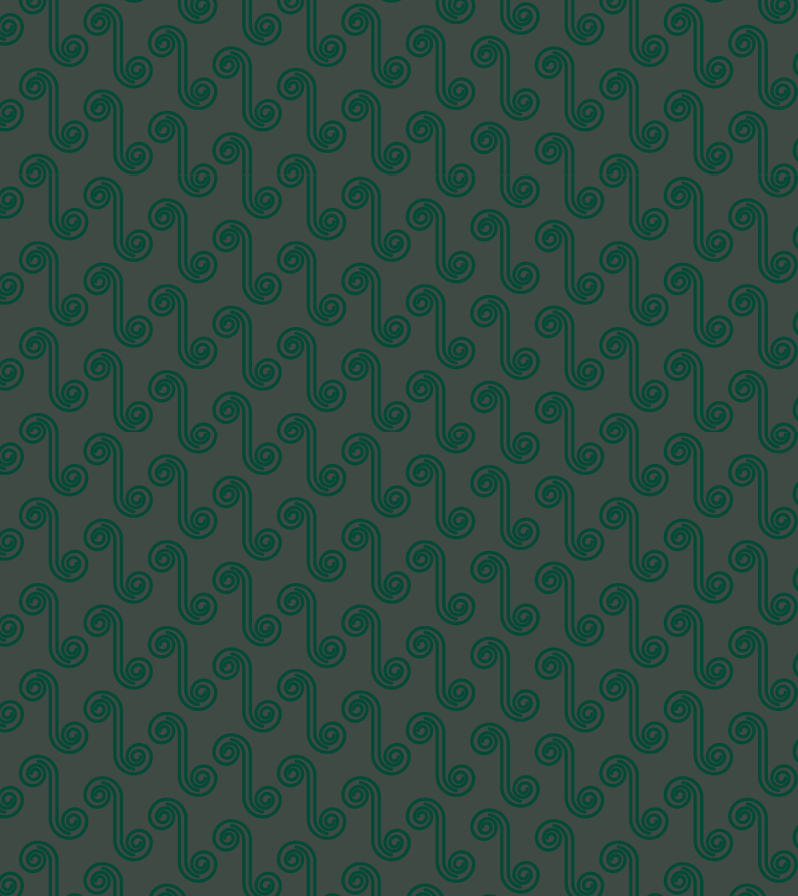
Give the GLSL for this pattern, as a WebGL 1 fragment shader.

```glsl
precision highp float;
// Staggered columns of double-stemmed S-scrolls in deep green on grey-green.
uniform vec2 u_resolution;

const float PI = 3.14159265;
const float CANVAS_HEIGHT = 1152.0;          // design units down the canvas
const vec2 CELL = vec2(82.9, 110.4);         // column and row spacing
const vec2 FIRST_CENTER = vec2(69.0, 141.9); // measured from the upper left
const vec2 SEAMS = vec2(225.0, 555.0);       // band of slipped rows
const float SLIP = 2.1;
const float HALF_STROKE = 2.15;
const float STEM_X = 4.2;
const float STEM_Y = 28.0;
const vec3 GROUND = vec3(0.25, 0.29, 0.27);
const vec3 GREEN = vec3(0.01, 0.29, 0.21);

// Distance to a circular arc centred on the angle mid
float arc(vec2 p, vec2 center, float radius, float mid, float halfSpan) {
  vec2 q = p - center;
  float s = sin(mid);
  float c = cos(mid);
  q = vec2(c * q.x + s * q.y, abs(c * q.y - s * q.x));
  float angle = min(atan(q.y, q.x + 1e-5), halfSpan);
  return length(q - radius * vec2(cos(angle), sin(angle)));
}

// Distance to a vertical stem centred on y = 0
float stem(vec2 p, float x, float halfHeight) {
  return length(vec2(p.x - x, max(abs(p.y) - halfHeight, 0.0)));
}

// Inward coil of shrinking half circles, starting at its left edge
float coil(vec2 p, vec2 start, float radius) {
  float d = 1e5;
  float side = 1.0;
  for (int i = 0; i < 4; i++) {
    vec2 center = start + vec2(side * radius, 0.0);
    d = min(d, arc(p, center, radius, -side * PI * 0.5, PI * 0.5));
    start.x += 2.0 * side * radius;
    side = -side;
    radius *= 0.71;
  }
  return d;
}

// One stem with the crown, coil and inner hook at its upper end
float halfScroll(vec2 p) {
  float d = stem(p, STEM_X, STEM_Y);
  d = min(d, arc(p, vec2(-20.4, STEM_Y), 24.6, PI * 0.25, PI * 0.25));
  d = min(d, arc(p, vec2(-20.4, 30.5), 22.1, PI * 0.75, PI * 0.25));
  d = min(d, coil(p, vec2(-42.5, 30.5), 15.5));
  return min(d, arc(p, vec2(-23.0, STEM_Y), 18.8, 0.7, 0.7));
}

// The scroll is unchanged by a half turn
float scroll(vec2 p) {
  return min(halfScroll(p), halfScroll(-p));
}

// Each column drops a quarter row, with two half drops at columns 7 and 8
float columnDrop(float column) {
  float steps = column - 0.5 * step(6.5, column) - 0.5 * step(7.5, column);
  return steps * CELL.y * 0.25;
}

// Nearest scroll, including overlap from adjacent columns
float scrollField(vec2 p) {
  vec2 q = p - FIRST_CENTER;
  float nearest = floor(q.x / CELL.x + 0.5);
  float d = 1e5;
  for (int i = -1; i <= 1; i++) {
    float column = nearest + float(i);
    float y = q.y - columnDrop(column);
    y = mod(y + 0.5 * CELL.y, CELL.y) - 0.5 * CELL.y;
    d = min(d, scroll(vec2(q.x - column * CELL.x, -y)));
  }
  return d;
}

void main() {
  float pixel = CANVAS_HEIGHT / u_resolution.y;
  vec2 p = gl_FragCoord.xy * pixel;
  p.y = CANVAS_HEIGHT - p.y;

  // Slight registration slip between the seams
  float slipped = step(SEAMS.x, p.y) * step(p.y, SEAMS.y);
  float d = scrollField(p - vec2(0.0, SLIP * slipped));
  float ink = clamp((HALF_STROKE - d) / (1.15 * pixel) + 0.5, 0.0, 1.0);

  // Faint wear where the upper seam crosses the strokes
  float seam = 1.0 - smoothstep(0.5, 1.8, abs(p.y - SEAMS.x));
  gl_FragColor = vec4(mix(GROUND, GREEN, ink * (1.0 - 0.3 * seam)), 1.0);
}
```
